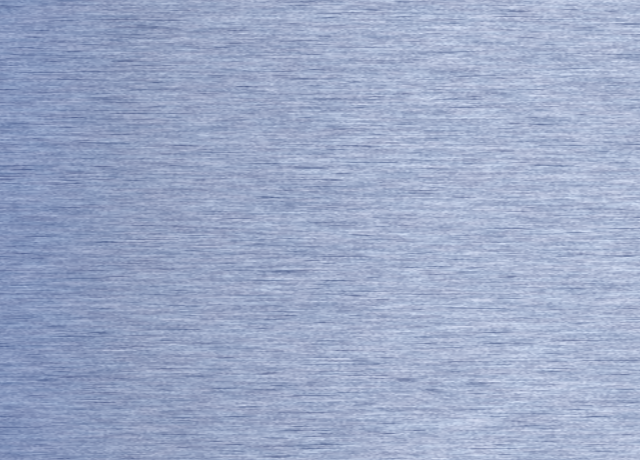
A Shadertoy shader for this texture:

```glsl
#define SHADOW_BLUE vec3(0.45, 0.507, 0.652)
#define SILVER_BLUE vec3(0.745, 0.79, 0.885)
#define TINT vec3(0.008, -0.003, -0.005)
#define ROWS 345.0
#define LONG_STREAKS 0.32
#define SHORT_STREAKS 0.36
#define GRAIN 0.44
#define BANDS 0.08
#define SCRATCHES 0.50
#define GLINTS 0.22

float hash(vec2 p) {
    return fract(sin(dot(p, vec2(12.9898, 78.233))) * 43758.5453);
}

// Smooth noise along one row, in 0..1
float rowNoise(float x, float row, float seed) {
    float start = x + 37.0 * hash(vec2(row, seed));
    float cell = floor(start);
    float blend = smoothstep(0.0, 1.0, fract(start));
    return mix(hash(vec2(cell, row)), hash(vec2(cell + 1.0, row)), blend);
}

// Horizontal streaks; each row is shifted so that cell ends do not line up
float streaks(vec2 p, vec2 frequency, float seed) {
    vec2 q = p * frequency + seed;
    float row = floor(q.y);
    float blend = smoothstep(0.0, 1.0, fract(q.y));
    return mix(rowNoise(q.x, row, seed), rowNoise(q.x, row + 1.0, seed), blend);
}

// Broad sheen: dim at the left, brightest right of the middle
float sheen(vec2 uv) {
    float x = uv.x + 0.06 * (uv.y - 0.5);
    return 0.24 + 0.52 * smoothstep(-0.15, 0.82, x);
}

void mainImage(out vec4 fragColor, in vec2 fragCoord) {
    vec2 uv = fragCoord / iResolution.xy;
    vec2 p = fragCoord / iResolution.y;

    // Brushed layers, centred on zero
    float brush = LONG_STREAKS * (streaks(p, vec2(9.0, ROWS * 0.9), 3.0) - 0.5);
    brush += SHORT_STREAKS * (streaks(p, vec2(26.0, ROWS * 0.85), 17.0) - 0.5);
    brush += GRAIN * (streaks(p, vec2(150.0, ROWS), 41.0) - 0.5);
    brush += BANDS * (streaks(p, vec2(4.0, ROWS * 0.25), 59.0) - 0.5);

    // Sparse dark scratches and bright glints
    float scratch = smoothstep(0.76, 1.0, streaks(p, vec2(14.0, ROWS * 0.95), 73.0));
    float glint = smoothstep(0.78, 1.0, streaks(p, vec2(18.0, ROWS * 0.9), 97.0));
    brush += GLINTS * glint - SCRATCHES * scratch;

    // The lit side shows stronger relief
    float relief = mix(0.85, 1.1, smoothstep(0.0, 0.7, uv.x));
    float tone = sheen(uv) + relief * brush;
    vec3 color = mix(SHADOW_BLUE, SILVER_BLUE, clamp(tone, -0.35, 1.25));

    // Faint colour drift, cooler along the left edge
    color += TINT * (2.0 * streaks(p, vec2(22.0, ROWS * 0.4), 113.0) - 1.0);
    color += vec3(-0.012, 0.0, 0.018) * (1.0 - smoothstep(0.0, 0.25, uv.x));
    fragColor = vec4(clamp(color, 0.0, 1.0), 1.0);
}
```
